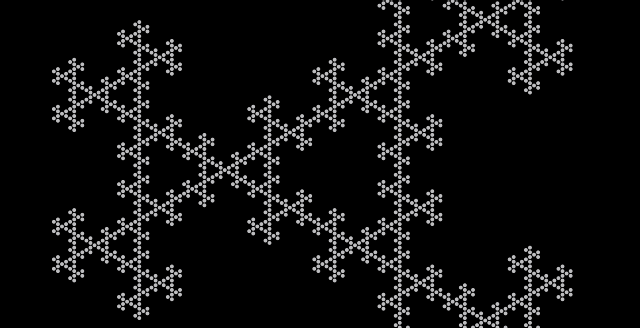
Write a Shadertoy shader that draws this pattern.

```glsl
// A triangular fractal of pale beads on black: three half-size, point-reflected
// copies of the whole sit at the corners of a triangle, again and again.
// The plane is folded into one corner sector per level, then one bead is drawn.

// Mirror the plane into the 120 degree sector around the +x axis.
vec2 foldToCorner(vec2 p) {
    p.y = abs(p.y);
    vec2 mirror = vec2(-0.8660254, 0.5);
    return p - 2.0 * max(dot(p, mirror), 0.0) * mirror;
}

void mainImage(out vec4 fragColor, in vec2 fragCoord) {
    // Triangle-centred coordinates, where the corner radius is one
    vec2 p = (fragCoord - 0.5 * iResolution.xy) / iResolution.y;
    p = (p - vec2(0.0653, -0.0186)) / 0.3529;
    float pixel = 1.0 / (0.3529 * iResolution.y);
    p.x = -p.x; // one corner points left

    // Step into the reflected half-size copy at the nearest corner
    for (int level = 0; level < 7; level++) {
        p = vec2(3.0, 0.0) - 2.0 * foldToCorner(p);
        pixel *= 2.0;
    }

    // Smooth-edged bead at the centre of each smallest copy
    float edge = 0.55 * pixel;
    float bead = 1.0 - smoothstep(2.1 - edge, 2.1 + edge, length(p));
    vec3 paleGrey = vec3(0.74, 0.74, 0.75);
    fragColor = vec4(paleGrey * bead, 1.0);
}
```
